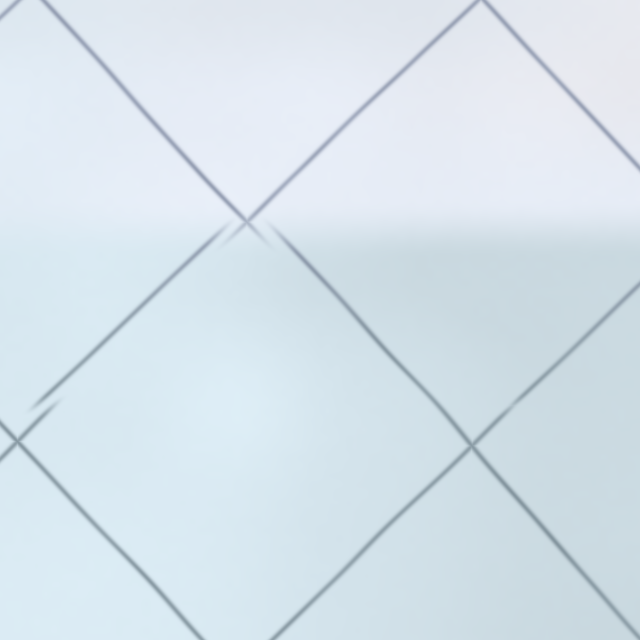
Reproduce this pattern procedurally as a WebGL 1 fragment shader.

```glsl
precision highp float;
// Pale glazed tiles laid on the diagonal, with thin grey joints that slip along a soft seam.

uniform vec2 u_resolution;

// Joint families: x offset is measured along the top edge
const float FALL_SLOPE = 0.936;
const float FALL_OFFSET = 0.068;
const float FALL_SPACING = 0.685;
const float RISE_SLOPE = -1.04;
const float RISE_OFFSET = 0.745;
const float RISE_SPACING = 0.718;
const float JOINT_HALF_WIDTH = 0.0042;
const float JOINT_STRENGTH = 0.80;
const float WOBBLE = 0.0035;

// Slips of the joints around the seam
const float SEAM_Y = 0.65;
const float FALL_SLIP = 0.025;
const float RISE_SLIP = -0.027;

const vec3 JOINT_VIOLET = vec3(0.53, 0.57, 0.66);
const vec3 JOINT_TEAL = vec3(0.48, 0.55, 0.59);
const vec3 TOP_EDGE = vec3(0.872, 0.898, 0.928);
const vec3 UPPER_GLAZE = vec3(0.908, 0.932, 0.970);
const vec3 WARM_GLAZE = vec3(0.908, 0.912, 0.935);
const vec3 LIGHT_GLAZE = vec3(0.850, 0.914, 0.948);
const vec3 SHADED_GLAZE = vec3(0.792, 0.852, 0.880);

float hash(vec2 p) {
  return fract(sin(dot(p, vec2(127.1, 311.7))) * 43758.5453);
}

float valueNoise(vec2 p) {
  vec2 cell = floor(p);
  vec2 f = fract(p);
  f = f * f * (3.0 - 2.0 * f);
  float low = mix(hash(cell), hash(cell + vec2(1.0, 0.0)), f.x);
  float high = mix(hash(cell + vec2(0.0, 1.0)), hash(cell + vec2(1.0, 1.0)), f.x);
  return mix(low, high, f.y);
}

float fadeOut(float start, float end, float x) {
  return 1.0 - smoothstep(start, end, x);
}

// Coverage of one family of parallel joints, moved sideways by shift
float joints(vec2 p, float slope, float offset, float spacing, float shift) {
  float across = p.x - slope * (1.0 - p.y) - offset - shift;
  float index = floor(across / spacing + 0.5);
  float waver = valueNoise(vec2(p.y * 11.0, index * 7.3 + slope * 5.0)) - 0.5;
  float d = across - index * spacing + 2.0 * WOBBLE * waver;
  d /= sqrt(1.0 + slope * slope);
  float halfWidth = max(JOINT_HALF_WIDTH, 0.7 / u_resolution.y);
  return exp(-d * d / (halfWidth * halfWidth));
}

// Falling joints: the part below the seam bows away from the part above
float fallingJoints(vec2 p) {
  float upperShift = -0.008 * fadeOut(SEAM_Y, 1.0, p.y) * fadeOut(0.5, 0.9, p.x);
  float lowerShift = FALL_SLIP * smoothstep(0.0, 0.5, p.y) * smoothstep(0.1, 0.4, p.x);
  float upper = joints(p, FALL_SLOPE, FALL_OFFSET, FALL_SPACING, upperShift);
  float lower = joints(p, FALL_SLOPE, FALL_OFFSET, FALL_SPACING, lowerShift);
  upper *= smoothstep(SEAM_Y - 0.05, SEAM_Y + 0.03, p.y);
  lower *= fadeOut(SEAM_Y - 0.05, SEAM_Y + 0.015, p.y);
  return max(upper, lower);
}

// Rising joints: a slipped stretch on the left, broken at both ends
float risingJoints(vec2 p) {
  float slip = RISE_SLIP * fadeOut(0.4, 0.75, p.x);
  float outer = joints(p, RISE_SLOPE, RISE_OFFSET, RISE_SPACING, 0.0);
  float inner = joints(p, RISE_SLOPE, RISE_OFFSET, RISE_SPACING, slip);
  outer *= max(smoothstep(SEAM_Y - 0.05, SEAM_Y + 0.03, p.y), fadeOut(0.345, 0.385, p.y));
  inner *= smoothstep(0.35, 0.385, p.y) * fadeOut(SEAM_Y - 0.04, SEAM_Y + 0.015, p.y);
  return 0.92 * max(outer, inner);
}

vec3 glaze(vec2 p) {
  // Lavender above the seam, warmer to the right
  vec3 upper = mix(UPPER_GLAZE, WARM_GLAZE, smoothstep(0.4, 1.0, p.x) * smoothstep(0.66, 0.9, p.y));
  upper = mix(upper, TOP_EDGE, 0.9 * smoothstep(0.84, 1.0, p.y) * fadeOut(0.5, 1.2, p.x));
  upper = mix(upper, LIGHT_GLAZE, 0.4 * fadeOut(0.0, 0.35, p.x));

  // Cool below it, shaded to the right, with a pale glow near the middle
  float shade = smoothstep(0.25, 0.95, p.x);
  shade += 0.4 * exp(-pow((p.y - 0.57) / 0.09, 2.0)) * smoothstep(0.1, 0.5, p.x);
  vec3 lower = mix(LIGHT_GLAZE, SHADED_GLAZE, min(shade, 1.0));
  vec2 toGlow = p - vec2(0.39, 0.37);
  lower += 0.018 * exp(-dot(toGlow, toGlow) / 0.010);
  lower += 0.016 * fadeOut(0.0, 0.35, p.y) * fadeOut(0.0, 0.5, p.x);

  vec3 color = mix(lower, upper, smoothstep(SEAM_Y - 0.055, SEAM_Y + 0.04, p.y));
  float clouds = valueNoise(p * 6.0) - 0.5;
  float grain = valueNoise(p * 70.0) - 0.5;
  return color + 0.014 * clouds + 0.004 * grain;
}

void main() {
  vec2 p = gl_FragCoord.xy / u_resolution;
  float coverage = max(fallingJoints(p), risingJoints(p));

  // Joints turn from teal to violet upwards and vary in darkness
  vec3 jointColor = mix(JOINT_TEAL, JOINT_VIOLET, smoothstep(0.4, 0.7, p.y));
  jointColor += 0.07 * (valueNoise(p * 14.0 + 3.7) - 0.5);

  vec3 color = mix(glaze(p), jointColor, JOINT_STRENGTH * coverage);
  gl_FragColor = vec4(clamp(color, 0.0, 1.0), 1.0);
}
```
